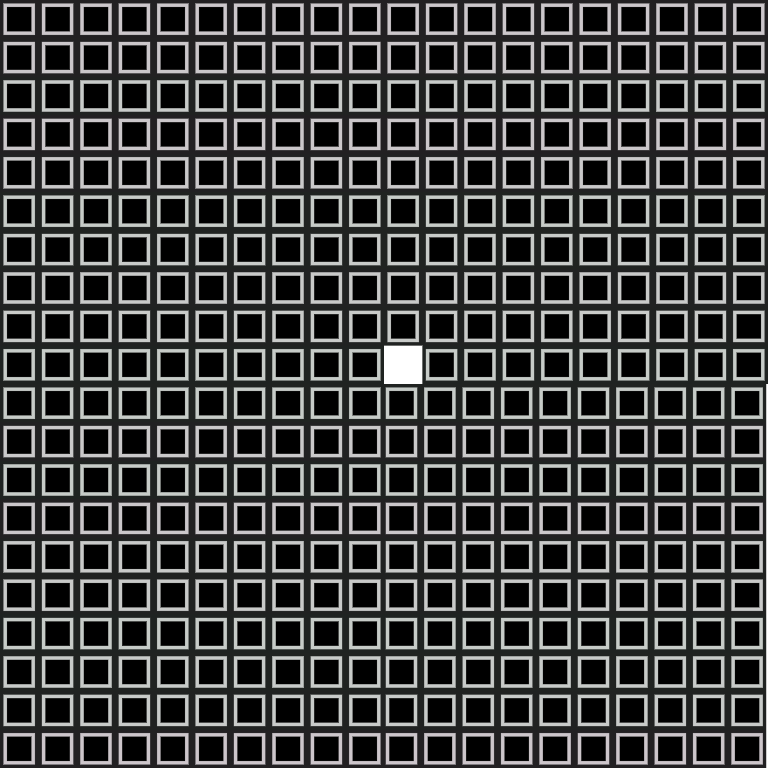
Reproduce this pattern procedurally as a Shadertoy shader.

```glsl
// A 20 by 20 grid of pale square outlines, black inside, on charcoal.
// One cell is solid white, and the lower right quarter is slipped a little
// to the left, baring a thin white strip along the right edge.

// Signed distance to an axis-aligned square
float squareDistance(vec2 p, float halfSide) {
    vec2 d = abs(p) - halfSide;
    return length(max(d, 0.0)) + min(max(d.x, d.y), 0.0);
}

// Smooth coverage of the region where the distance is negative
float coverage(float dist, float softness) {
    return 1.0 - smoothstep(-softness, softness, dist);
}

float hash(float n) {
    return fract(sin(n * 12.99) * 4375.85);
}

void mainImage(out vec4 fragColor, in vec2 fragCoord) {
    const float cells = 20.0;
    vec2 grid = fragCoord / iResolution.xy * cells;
    float pixel = cells / min(iResolution.x, iResolution.y);
    float soft = max(0.6 * pixel, 0.018);

    // Slip of the lower right quarter
    float slip = 0.044;
    bool slipped = grid.x > 10.0 && grid.y < 10.0;
    vec2 shifted = grid + vec2(slipped ? slip : 0.0, 0.0);
    vec2 local = fract(shifted) - 0.5;

    // Faint green to violet drift between rows
    float drift = hash(floor(grid.y)) - 0.5;
    vec3 tint = vec3(-0.012, 0.014, -0.006) * drift;

    // Charcoal ground, pale frame, black centre
    vec3 color = vec3(0.128, 0.132, 0.132) + tint;
    color = mix(color, vec3(0.79) + 2.0 * tint, coverage(squareDistance(local, 0.41), soft));
    color = mix(color, vec3(0.0), coverage(squareDistance(local, 0.318), soft));

    // Solid white cell just above and right of the centre
    float edge = 0.5 * pixel;
    float white = coverage(squareDistance(grid - 10.5, 0.5), edge);

    // White strip left bare by the slip
    float strip = coverage(cells - slip - grid.x, edge) * coverage(grid.y - 10.0, edge);
    color = mix(color, vec3(1.0), max(white, strip));

    fragColor = vec4(color, 1.0);
}
```
